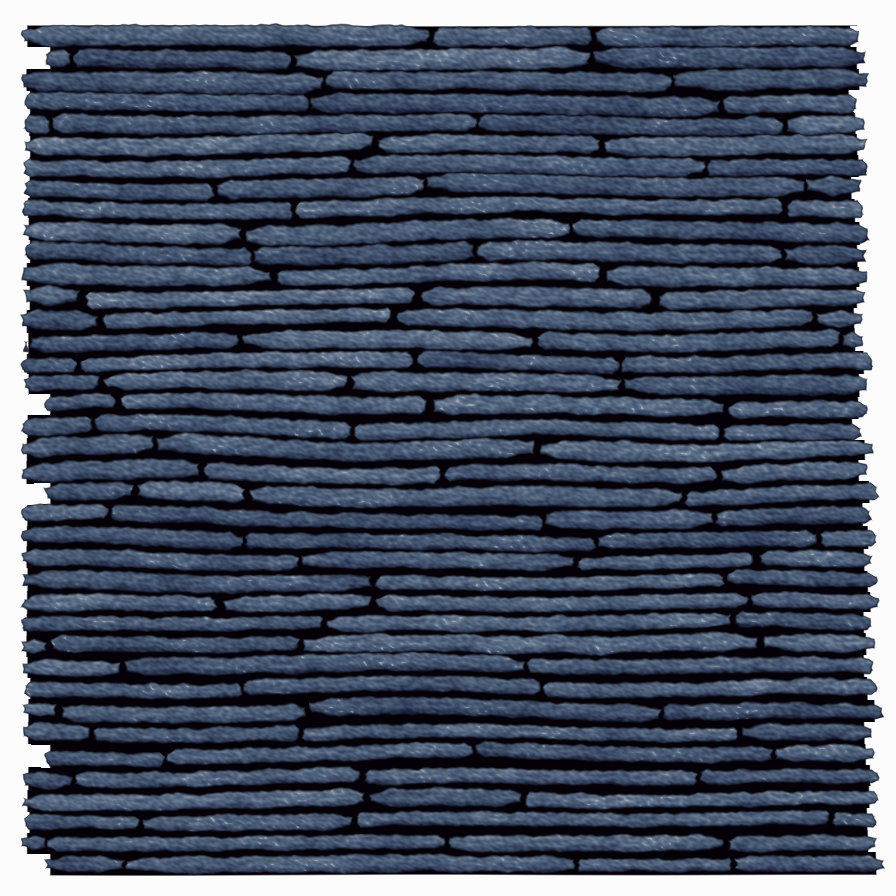
Reproduce this texture procedurally as a WebGL 2 fragment shader.

```glsl
#version 300 es
precision highp float;
// Stacked courses of thin blue-grey slate with black gaps, on a white ground.

#define ROWS 39.0         // courses in the stack
#define PITCH 0.0243      // height of one course
#define BASE 0.0235       // lower edge of the stack
#define LEFT 0.027        // left edge of the stack
#define SLAB_LENGTH 0.34  // mean length of a slab
#define THICK_LOW 0.345   // half thickness at the bottom, in courses
#define THICK_HIGH 0.445  // half thickness at the top, in courses
#define CHIP 0.085        // roughness of the long edges, in courses
#define BEND 0.45         // waviness of the courses
#define GRAIN 0.30        // strength of the stone grain
#define SOFTNESS 0.0011   // half width of edge smoothing

uniform vec2 u_resolution;
out vec4 fragColor;

const vec3 WHITE = vec3(0.99);
const vec3 GAP   = vec3(0.02, 0.00, 0.03);
const vec3 DEEP  = vec3(0.11, 0.13, 0.23);
const vec3 SLATE = vec3(0.22, 0.28, 0.39);
const vec3 LIGHT = vec3(0.33, 0.40, 0.50);
const vec3 PALE  = vec3(0.49, 0.55, 0.63);

float hash(vec2 p) {
    vec3 q = fract(p.xyx * vec3(0.1031, 0.1030, 0.0973));
    q += dot(q, q.yzx + 33.33);
    return fract((q.x + q.y) * q.z);
}

float corner(vec2 cell, vec2 offset) {
    float angle = 6.2832 * hash(cell);
    return dot(vec2(cos(angle), sin(angle)), offset);
}

// Gradient noise, roughly -1 to 1
float noise(vec2 p) {
    vec2 i = floor(p), f = p - i;
    vec2 w = f * f * f * (f * (f * 6.0 - 15.0) + 10.0);
    vec2 e = vec2(1.0, 0.0);
    return 1.5 * mix(mix(corner(i, f), corner(i + e.xy, f - e.xy), w.x),
                     mix(corner(i + e.yx, f - e.yx), corner(i + e.xx, f - e.xx), w.x), w.y);
}

// Left and right ends of a course; a few are set back
vec2 courseEnds(float row, float y) {
    float a = hash(vec2(row, 71.0)), b = hash(vec2(row, 83.0));
    float left = LEFT + 0.005 * (a - 0.5) + 0.022 * step(0.92, a);
    float right = mix(0.985, 0.960, y) + 0.014 * (b - 0.5) - 0.018 * step(0.94, b);
    return vec2(left, right);
}

float joint(float cell, float row) {
    return cell + 0.72 * hash(vec2(cell + 19.0, row + 7.0));
}

vec3 stoneColour(float tone) {
    vec3 c = mix(DEEP, SLATE, clamp(tone / 0.38, 0.0, 1.0));
    c = mix(c, LIGHT, clamp((tone - 0.38) / 0.30, 0.0, 1.0));
    return mix(c, PALE, clamp((tone - 0.68) / 0.30, 0.0, 1.6));
}

// Colour and coverage of the slab in one course; v is height in courses
vec4 slab(vec2 p, float v, float row, float soft) {
    // Split the course into slabs of uneven length
    float u = p.x / SLAB_LENGTH + 5.0 * hash(vec2(row, 3.0));
    float cell = floor(u);
    cell -= step(u, joint(cell, row));
    float start = joint(cell, row), end = joint(cell + 1.0, row);
    vec2 id = vec2(cell + 40.0, row + 11.0);
    float r1 = hash(id), r2 = hash(id + 101.0), r3 = hash(id + 202.0);

    // Ends: slanted, ragged, some tapered
    float ragged = 0.003 * noise(vec2(v * 3.0, r1 * 90.0)) + (r3 - 0.5) * 0.006 * (v - row - 0.5);
    float ends = min(u - start, end - u) * SLAB_LENGTH - 0.0012 - 0.004 * r2 * r2 + ragged;
    vec2 limits = courseEnds(row, p.y);
    ends = min(ends, min(p.x - limits.x, limits.y - p.x) + ragged);
    float taper = mix(0.55, 1.0, smoothstep(0.0, 0.004 + 0.035 * r3 * r3, ends));

    // Long edges: tilted and chipped
    float tilt = 0.8 * (r2 - 0.5) * (u - 0.5 * (start + end)) * SLAB_LENGTH;
    float middle = row + 0.5 + 0.16 * (r1 - 0.5) + tilt;
    float thick = (mix(THICK_LOW, THICK_HIGH, p.y) + 0.10 * (r3 - 0.5)) * taper;
    float seed = r1 * 200.0;
    float top = middle + thick + CHIP * (noise(vec2(p.x * 38.0, seed)) + 0.6 * noise(vec2(p.x * 115.0, seed + 9.0)));
    float bottom = middle - thick + CHIP * (noise(vec2(p.x * 26.0, seed + 31.0)) + 0.5 * noise(vec2(p.x * 90.0, seed + 47.0)));
    float d = min(min(top - v, v - bottom) * PITCH, ends);

    // Face: lit crest, shaded foot, slanted fibres and fine grain
    float h = clamp((v - bottom) / max(top - bottom, 0.05), 0.0, 1.0);
    vec2 q = p + vec2(0.7 * p.y + r2, 0.0);
    float fibre = noise(q * vec2(55.0, 190.0));
    float fine = noise(q * vec2(170.0, 240.0) + 37.0);
    float patches = noise(p * vec2(14.0, 30.0) + seed);
    float tone = 0.25 + 0.34 * smoothstep(0.0, 0.5, h) + 0.08 * smoothstep(0.65, 0.95, h);
    tone += 0.24 * (r2 - 0.5) + 0.16 * patches + GRAIN * (0.6 * fibre + 0.7 * fine);
    tone += 0.5 * smoothstep(0.42, 0.9, fine) * smoothstep(0.1, 0.6, patches);
    vec3 c = stoneColour(tone) * mix(0.5, 1.0, smoothstep(0.0, 0.0028, d));
    return vec4(c, smoothstep(-soft, soft, d));
}

void main() {
    vec2 p = gl_FragCoord.xy / u_resolution;
    float soft = max(SOFTNESS, 0.7 / min(u_resolution.x, u_resolution.y));

    // Gently bent courses, level at the top and bottom
    float bend = BEND * 4.0 * p.y * (1.0 - p.y) * noise(p * vec2(3.0, 6.0) + 4.0);
    float v = (p.y - BASE) / PITCH + bend;
    float row = floor(v);

    // Dark core behind the slabs
    vec2 limits = courseEnds(row, p.y) + vec2(0.005, -0.009);
    float core = min(min(p.x - limits.x, limits.y - p.x), min(v, ROWS - v) * PITCH);
    vec3 colour = mix(WHITE, GAP, smoothstep(-soft, soft, core));

    // Neighbouring courses, laid from the bottom up
    for (float k = -1.0; k <= 1.0; k++) {
        float course = row + k;
        if (course < 0.0 || course >= ROWS) continue;
        vec4 s = slab(p, v, course, soft);
        colour = mix(colour, s.rgb, s.a);
    }
    fragColor = vec4(colour, 1.0);
}
```
